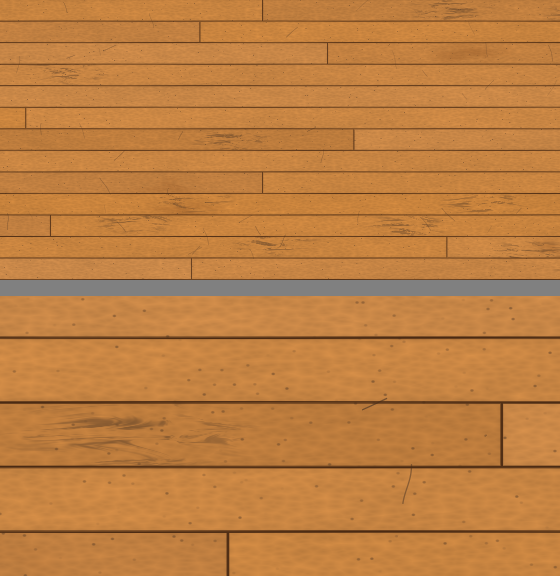
Top, the full canvas; bottom, a detail of the centre.
Give the GLSL for this texture, as a Shadertoy shader.

```glsl
// Worn honey-coloured wooden floor: thirteen rows of long planks with seams, scuffs and scratches.

const float ROWS = 13.0;
const vec3 HONEY = vec3(0.790, 0.515, 0.235);
const vec3 PEACH = vec3(0.790, 0.535, 0.290);
const vec3 OCHRE = vec3(0.730, 0.475, 0.230);
const vec3 STAIN = vec3(0.530, 0.310, 0.130);
const vec3 SCUFF = vec3(0.350, 0.240, 0.150);
const vec3 SEAM = vec3(0.290, 0.165, 0.075);

// End joint of each row from the top, as a share of the width; -1 means unbroken.
const float JOINTS[13] = float[13](0.469, 0.357, 0.585, -1.0, -1.0, 0.046, 0.632,
                                   -1.0, 0.469, -1.0, 0.090, 0.798, 0.342);

float hash(vec2 p) {
    vec3 q = fract(p.xyx * vec3(0.1031, 0.1030, 0.0973));
    q += dot(q, q.yzx + 33.33);
    return fract((q.x + q.y) * q.z);
}

// Layered, rotated and warped sines, roughly -1 to 1.
float waves(vec2 p) {
    float sum = 0.0, amp = 0.55;
    for (int i = 0; i < 5; i++) {
        p = mat2(0.8, 0.6, -0.6, 0.8) * p * 1.7 + sin(p.yx * 1.3) + 1.9;
        sum += amp * sin(p.x) * cos(p.y);
        amp *= 0.72;
    }
    return sum;
}

// Cellular noise: distance to the nearest point and that point's random id.
vec2 cellular(vec2 p) {
    vec2 base = floor(p), best = vec2(9.0, 0.0);
    for (int y = -1; y <= 1; y++)
    for (int x = -1; x <= 1; x++) {
        vec2 c = base + vec2(x, y);
        float d = length(c + vec2(hash(c), hash(c + 71.3)) - p);
        if (d < best.x) best = vec2(d, hash(c + 17.7));
    }
    return best;
}

float segment(vec2 p, vec2 a, vec2 b) {
    vec2 pa = p - a, ba = b - a;
    return length(pa - ba * clamp(dot(pa, ba) / dot(ba, ba), 0.0, 1.0));
}

// Share of a pixel covered by a line at distance d.
float stroke(float d, float halfWidth, float px) {
    vec2 edges = clamp((vec2(halfWidth, -halfWidth) - d) / px + 0.5, 0.0, 1.0);
    return edges.x - edges.y;
}

// Soft oval marks scattered sparsely along a row.
float patches(float x, float across, float row, float seed, float rarity) {
    float u = x * 2.0 + hash(vec2(row, seed));
    vec2 id = vec2(floor(u), row + seed);
    float centre = mix(0.35, 0.65, hash(id + 3.1));
    float height = mix(0.2, 0.8, hash(id + 8.7));
    vec2 q = vec2((fract(u) - centre) / 0.34, (across - height) / 0.7);
    return step(rarity, hash(id)) * max(0.0, 1.0 - dot(q, q));
}

// Short thin scratches at scattered places and angles.
float scratches(vec2 p, float aspect, float px) {
    float ink = 0.0;
    for (int i = 0; i < 40; i++) {
        float k = float(i);
        vec2 c = vec2(hash(vec2(k, 1.5)) * aspect, hash(vec2(k, 6.2)));
        float angle = mix(0.3, 2.4, hash(vec2(k, 9.4)));
        vec2 arm = vec2(cos(angle), sin(angle)) * mix(0.008, 0.034, hash(vec2(k, 4.8)));
        float bend = 0.002 * sin(p.y * 90.0 + k);
        float line = stroke(segment(p + vec2(bend, 0.0), c - arm, c + arm), 0.0008, px);
        ink = max(ink, line * mix(0.25, 0.75, hash(vec2(k, 2.9))));
    }
    return ink;
}

vec3 plankColour(vec2 id) {
    vec3 tone = mix(HONEY, PEACH, hash(id + 5.3));
    return mix(tone, OCHRE, 0.65 * smoothstep(0.5, 1.0, hash(id + 2.6)));
}

void mainImage(out vec4 fragColor, in vec2 fragCoord) {
    float px = 1.0 / iResolution.y;
    float aspect = iResolution.x * px;
    vec2 p = fragCoord * px;

    // Rows counted from the top, split into planks by the end joints.
    float r = (1.0 - p.y) * ROWS + 0.02;
    float row = mod(floor(r), ROWS), across = fract(r);
    float joint = JOINTS[int(row)] * aspect;
    vec2 plank = vec2(row, step(joint, p.x));
    vec2 shifted = p + 7.0 * vec2(hash(plank), hash(plank + 4.4));

    // Wood tone, long grain and fine pores.
    vec3 col = plankColour(plank);
    float cloud = waves(shifted * vec2(2.2, 9.0));
    float grain = waves(shifted * vec2(14.0, 80.0));
    float pores = cellular(shifted * vec2(60.0, 150.0)).x;
    col *= 1.0 + 0.028 * cloud + 0.025 * grain + 0.09 * (pores - 0.45);

    // Warm stains, faint streaky scuffs, specks and scratches.
    float stain = patches(p.x, across, row, 23.0, 0.85);
    col = mix(col, STAIN, 0.4 * stain * smoothstep(-0.3, 1.0, cloud + 0.5 * grain));
    float streaks = smoothstep(0.0, 0.8, waves(p * vec2(16.0, 110.0)));
    col = mix(col, SCUFF, 0.55 * streaks * patches(p.x, across, row, 51.0, 0.88));
    vec2 dent = cellular(p * vec2(42.0, 56.0));
    float speck = (1.0 - smoothstep(0.03, 0.13, dent.x)) * smoothstep(0.6, 1.0, dent.y);
    col = mix(col, SCUFF, 0.5 * speck);
    col = mix(col, SCUFF, scratches(p, aspect, px));

    // Seams between rows and end joints, with a faint shaded edge.
    float rowGap = min(across, 1.0 - across) / ROWS;
    float gap = min(rowGap, abs(p.x - joint));
    col *= 1.0 - 0.08 * exp(-gap / 0.003);
    float wear = 0.85 + 0.15 * sin(p.x * 9.0 + row * 2.4);
    col = mix(col, SEAM, wear * stroke(gap, 0.0016, px));

    fragColor = vec4(col, 1.0);
}
```
